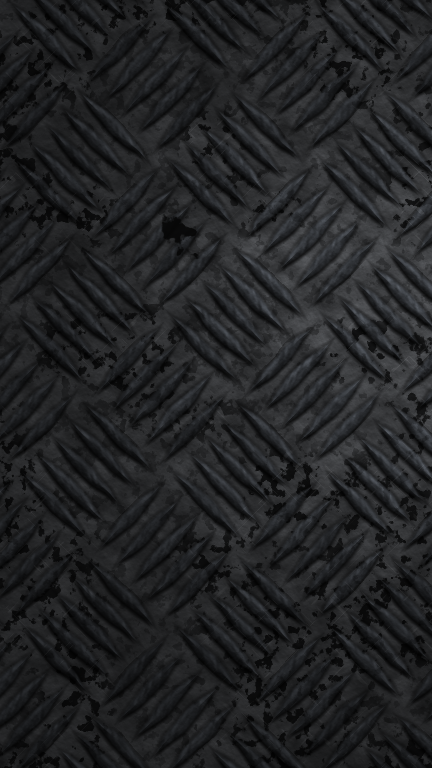
A Shadertoy shader for this texture:

```glsl
// Worn black tread plate: groups of five lens-shaped ribs alternating between two diagonals.

float hash(vec2 p) {
    vec3 q = fract(p.xyx * 0.1031);
    q += dot(q, q.yzx + 33.33);
    return fract((q.x + q.y) * q.z);
}

float noise(vec2 p) {
    vec2 i = floor(p), f = fract(p);
    f = f * f * (3.0 - 2.0 * f);
    return mix(mix(hash(i), hash(i + vec2(1, 0)), f.x),
               mix(hash(i + vec2(0, 1)), hash(i + vec2(1, 1)), f.x), f.y);
}

float fbm(vec2 p) {
    float sum = 0.0, amp = 0.53;
    for (int i = 0; i < 4; i++) {
        sum += amp * noise(p);
        p = mat2(1.6, 1.2, -1.2, 1.6) * p + 7.3;
        amp *= 0.5;
    }
    return sum;
}

// Signed distance to the nearest rib, in cells; rib is (along, across), id is per rib
float ribDistance(vec2 p, out vec2 rib, out float id) {
    p += 0.003 * (vec2(noise(p * 45.0), noise(p * 45.0 + 19.0)) - 0.5);
    vec2 grid = (p - vec2(0.109 + 0.02 * (0.59 - p.y), 0.59)) / vec2(0.199, 0.203);
    vec2 diagonal = vec2(grid.x + grid.y, grid.x - grid.y);
    vec2 cell = round(diagonal);
    rib = diagonal - cell;
    if (mod(cell.x + cell.y, 2.0) < 0.5) rib = rib.yx;
    float index = clamp(round(rib.y / 0.215), -2.0, 2.0);
    id = hash(cell * 7.0 + index + 50.0);
    rib -= vec2(0.03 * (id - 0.5), index * 0.215);
    // Lens as the overlap of two circles
    return length(vec2(rib.x, abs(rib.y) + 1.32)) - 1.372 - 0.006 * id;
}

// Surface height: rounded ribs plus fine dents
float relief(vec2 p) {
    vec2 rib;
    float id;
    float d = ribDistance(p, rib, id);
    return 0.0032 * smoothstep(0.012, -0.045, d) + 0.0022 * fbm(p * 75.0);
}

void mainImage(out vec4 fragColor, in vec2 fragCoord) {
    vec2 p = fragCoord / iResolution.y;
    vec2 toLight = normalize(vec2(0.25, 1.0));

    vec2 rib, unusedRib;
    float id, unusedId;
    float d = ribDistance(p, rib, id);
    float onRib = smoothstep(0.012, -0.012, d);

    // Base tones: grey floor, darker bluish ribs with oblique wrinkles
    float mottling = fbm(p * 38.0);
    float wrinkle = noise(vec2(rib.x * 22.0 + rib.y * 30.0, rib.y * 24.0) + id * 90.0);
    vec3 steel = vec3(0.183, 0.187, 0.194) * (0.6 + 0.8 * mottling);
    vec3 rubbed = vec3(0.143, 0.151, 0.163) * (0.66 + 0.45 * wrinkle + 0.24 * id);
    vec3 color = mix(steel, rubbed, onRib);

    // Faces turned to the light brighten, the others darken
    float slope = (relief(p) - relief(p + toLight * 0.0015)) / 0.0015;
    color *= clamp(1.0 + 0.85 * slope, 0.35, 2.1);

    // Shadow below each rib and grime along its foot
    float caster = ribDistance(p + toLight * 0.0055, unusedRib, unusedId);
    color *= 1.0 - 0.66 * smoothstep(0.02, -0.03, caster) * (1.0 - onRib);
    color *= 1.0 - 0.3 * smoothstep(0.035, 0.0, abs(d - 0.01));

    // Black pits gathered in dirty patches
    float patches = smoothstep(0.35, 0.7, noise(p * 11.0 + 4.0));
    float pits = smoothstep(0.55, 0.66, fbm(p * 95.0 + 31.0));
    color *= 1.0 - pits * (0.25 + 0.5 * patches) * (1.0 - 0.65 * onRib);

    // Fine pale scratches
    vec2 s = vec2(p.x + p.y, p.x - p.y);
    float scratch = smoothstep(0.86, 0.97, noise(s * vec2(32.0, 260.0)))
                  + smoothstep(0.88, 0.97, noise(s * vec2(230.0, 28.0) + 60.0));
    color += 0.045 * scratch * patches;

    // Gouge where the surface has broken away
    vec2 g = (p - vec2(0.235, 0.69)) * mat2(0.8, -0.6, 0.6, 0.8);
    float gouge = length(g / vec2(0.035, 0.02)) + 2.6 * (fbm(p * 60.0 + 9.0) - 0.5);
    color = mix(color, vec3(0.02), 0.9 * smoothstep(0.9, 0.6, gouge));

    // Sheen from the right, fading to the dim ends
    vec2 q = (p - vec2(0.51, 0.61)) / vec2(0.36, 0.36);
    color *= 0.68 + 0.72 * exp(-dot(q, q));
    color *= 0.92 + 0.16 * noise(p * 6.0);

    fragColor = vec4(color, 1.0);
}
```
